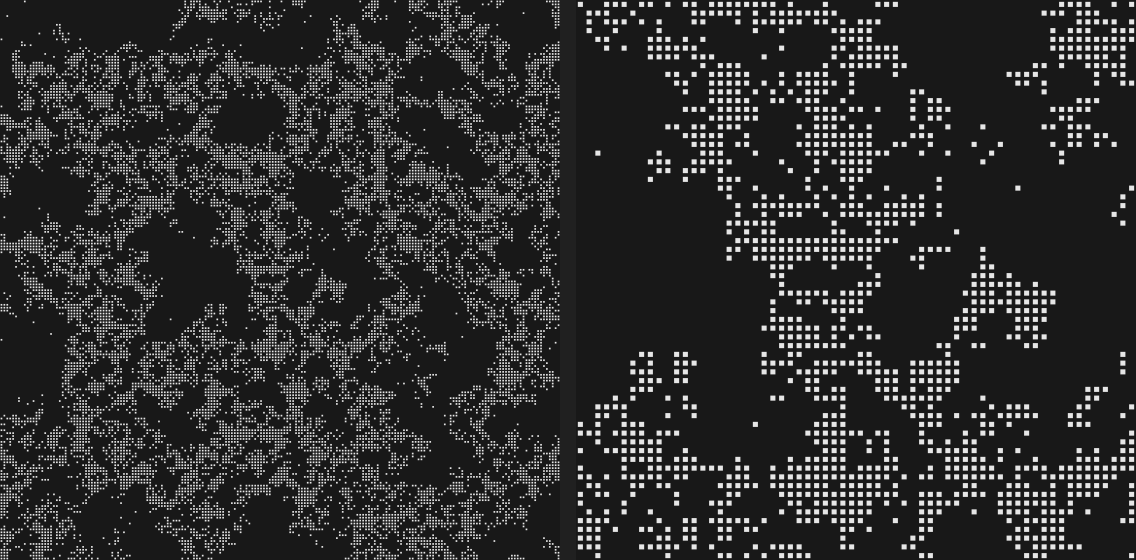
Left: the whole. Right: its middle third, enlarged.
Give the GLSL for this texture, as a three.js fragment shader.

```glsl
// Fine grid of pale square dots on near-black, switched on in ragged clusters around empty voids.
varying vec2 vUv;

float hash(vec2 p) {
  vec3 q = fract(vec3(p.xyx) * 0.1031);
  q += dot(q, q.yzx + 33.33);
  return fract((q.x + q.y) * q.z);
}

vec2 gradient(vec2 corner) {
  float angle = 6.2832 * hash(corner);
  return vec2(cos(angle), sin(angle));
}

float gradientNoise(vec2 p) {
  vec2 i = floor(p);
  vec2 f = p - i;
  vec2 u = f * f * f * (f * (f * 6.0 - 15.0) + 10.0);
  vec2 e = vec2(1.0, 0.0);
  float low = mix(dot(gradient(i), f),
                  dot(gradient(i + e.xy), f - e.xy), u.x);
  float high = mix(dot(gradient(i + e.yx), f - e.yx),
                   dot(gradient(i + e.xx), f - e.xx), u.x);
  return mix(low, high, u.y);
}

// Probability that the dot at this place is lit
float dotChance(vec2 p) {
  // Broad noise opens the voids
  float broad = gradientNoise(p * 6.3 + 17.4)
              + 0.7 * gradientNoise(p * 13.1 + 41.2);
  float cover = smoothstep(-0.42, 0.0, broad);

  // Fine noise gathers small clumps and holes
  float clumps = 0.5 * gradientNoise(p * 26.3 + 73.6)
               + 0.5 * gradientNoise(p * 50.7 + 9.1);
  return smoothstep(-0.3, 0.3, clumps + 0.5 * cover - 0.5);
}

void main() {
  float cellsAcross = 192.0;
  vec2 grid = vUv * cellsAcross;
  vec2 cell = floor(grid);

  float lit = step(hash(cell + 211.0), dotChance((cell + 0.5) / cellsAcross));

  // Square dot, covered by area within each pixel
  vec2 pixel = max(fwidth(grid), vec2(0.0001));
  vec2 offset = abs(grid - cell - 0.5);
  vec2 coverage = clamp((0.29 - offset) / pixel + 0.5, 0.0, 1.0);
  float square = coverage.x * coverage.y;

  vec3 background = vec3(0.093);
  vec3 dotColor = vec3(0.9);
  gl_FragColor = vec4(mix(background, dotColor, square * lit), 1.0);
}
```
